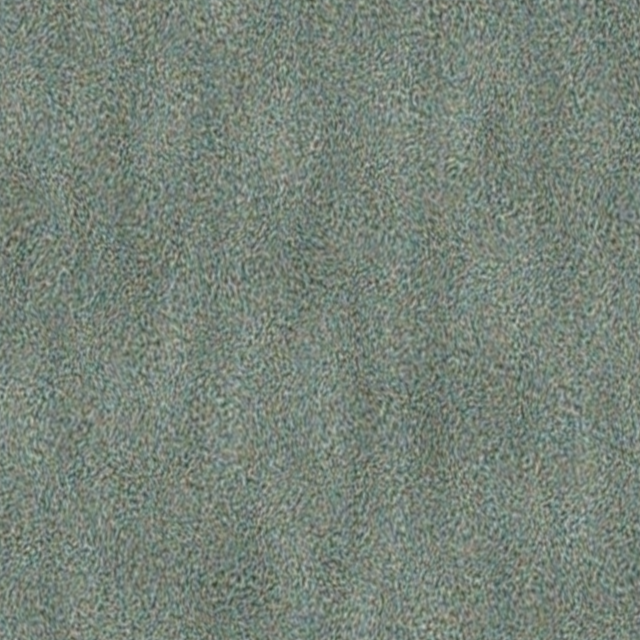
A three.js fragment shader for this texture:

```glsl
// Grey-green felted cloth: fine slanted grain over soft vertical streaks and faint colour flecks.
#define BASE_COLOUR vec3(0.472, 0.517, 0.477)
#define GRAIN_SCALE vec2(155.0, 112.0)  // grains across and up
#define GRAIN_LEAN 0.42                 // slant of the grains, radians
#define GRAIN_CONTRAST 0.215
#define STREAK_SCALE vec2(17.0, 4.5)
#define STREAK_CONTRAST 0.055
#define CLOUD_CONTRAST 0.035
#define FLECK_SCALE vec2(66.0, 46.0)
#define FLECK_TINT 0.065

varying vec2 vUv;

// Random unit vector for a lattice point
vec2 latticeGradient(vec2 cell) {
  vec3 h = fract(cell.xyx * vec3(0.1031, 0.1030, 0.0973));
  h += dot(h, h.yzx + 33.33);
  float angle = 6.28319 * fract((h.x + h.y) * h.z);
  return vec2(cos(angle), sin(angle));
}

// Gradient noise, centred on zero
float gradientNoise(vec2 p) {
  vec2 cell = floor(p);
  vec2 f = p - cell;
  vec2 blend = f * f * f * (f * (f * 6.0 - 15.0) + 10.0);
  vec2 right = vec2(1.0, 0.0);
  vec2 up = vec2(0.0, 1.0);
  float a = dot(latticeGradient(cell), f);
  float b = dot(latticeGradient(cell + right), f - right);
  float c = dot(latticeGradient(cell + up), f - up);
  float d = dot(latticeGradient(cell + 1.0), f - 1.0);
  return mix(mix(a, b, blend.x), mix(c, d, blend.x), blend.y);
}

vec2 rotate(vec2 p, float angle) {
  float c = cos(angle);
  float s = sin(angle);
  return vec2(c * p.x - s * p.y, s * p.x + c * p.y);
}

// Two crossing layers of short fibres hide the noise lattice
float fibreGrain(vec2 p) {
  float leaning = gradientNoise(rotate(p, GRAIN_LEAN) * GRAIN_SCALE + 211.0);
  float crossing = gradientNoise(rotate(p, -0.6 * GRAIN_LEAN) * GRAIN_SCALE * 1.23 + 467.0);
  return leaning + 0.75 * crossing;
}

void main() {
  // Slow bending keeps the grain and streaks irregular
  vec2 bend = vec2(gradientNoise(vUv * 9.0 + 31.0), gradientNoise(vUv * 9.0 + 77.0));
  vec2 p = vUv + 0.012 * bend;

  // Light and shade
  float streaks = gradientNoise(p * STREAK_SCALE + 103.0)
                + 0.6 * gradientNoise(p * STREAK_SCALE * 2.6 + 151.0);
  float clouds = gradientNoise(p * 4.0 + 19.0);
  float patchiness = 1.0 + 0.5 * gradientNoise(p * vec2(24.0, 17.0) + 59.0);
  float light = GRAIN_CONTRAST * patchiness * fibreGrain(p)
              + STREAK_CONTRAST * streaks
              + CLOUD_CONTRAST * clouds;

  // Warm to cool and pink to green flecks
  float warmth = gradientNoise(p * FLECK_SCALE + 307.0)
               + 0.5 * gradientNoise(p * FLECK_SCALE * 0.3 + 353.0);
  float pinkness = gradientNoise(p * FLECK_SCALE * 0.8 + 401.0);
  vec3 tint = FLECK_TINT * (warmth * vec3(0.8, 0.0, -0.7) + pinkness * vec3(0.6, -0.3, 0.4));

  gl_FragColor = vec4(BASE_COLOUR + light + tint, 1.0);
}
```
